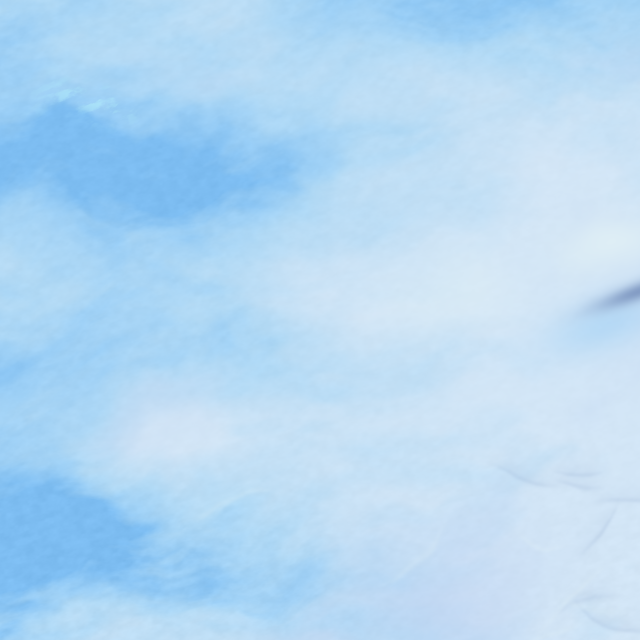
Give the GLSL for this texture, as a Shadertoy shader.

```glsl
// Soft painted sky: drifting blue and pale washes with faint wisps and brush marks
#define WASH_NOISE 0.62
#define WASH_CONTRAST 1.22
#define WARP 0.08
#define GRAIN 0.26
#define TOOTH 0.035
#define WISP_COUNT 14
#define WISP_STRENGTH 0.15
#define LILAC_AMOUNT 0.55

const vec3 DEEP = vec3(0.49, 0.74, 0.945);
const vec3 AZURE = vec3(0.61, 0.81, 0.96);
const vec3 SKY = vec3(0.69, 0.85, 0.96);
const vec3 PALE = vec3(0.76, 0.875, 0.96);
const vec3 MIST = vec3(0.825, 0.90, 0.965);
const vec3 LILAC = vec3(0.74, 0.82, 0.945);
const vec3 CREAM = vec3(0.88, 0.94, 0.96);
const vec3 SLATE = vec3(0.47, 0.57, 0.74);
const vec3 AQUA = vec3(0.68, 0.91, 0.98);

float hash(vec2 p) {
    vec3 q = fract(vec3(p.xyx) * 0.1031);
    q += dot(q, q.yzx + 33.33);
    return fract((q.x + q.y) * q.z);
}

float noise(vec2 p) {
    vec2 i = floor(p), f = fract(p);
    f = f * f * f * (f * (f * 6.0 - 15.0) + 10.0);
    return mix(mix(hash(i), hash(i + vec2(1, 0)), f.x),
               mix(hash(i + vec2(0, 1)), hash(i + vec2(1, 1)), f.x), f.y);
}

// Layered noise centred on zero
float fbm(vec2 p) {
    float sum = 0.0, amp = 0.5;
    for (int i = 0; i < 5; i++) {
        sum += amp * (noise(p) - 0.5);
        p = mat2(1.75, 0.5, -0.5, 1.75) * p + 17.3;
        amp *= 0.5;
    }
    return sum;
}

// Soft elliptical patch
float patchAt(vec2 p, vec2 center, vec2 radius) {
    vec2 d = (p - center) / radius;
    return exp(-dot(d, d));
}

mat2 turn(float a) {
    return mat2(cos(a), -sin(a), sin(a), cos(a));
}

// Curved stroke: a thin line with a softer shadow on one side
float wisp(vec2 p, float len, float bend, float width) {
    float along = p.x / len;
    float across = p.y - bend * len * along * along;
    float taper = 1.0 - smoothstep(0.2, 1.0, abs(along));
    float line = exp(-pow(across / width, 2.0));
    float shade = exp(-max(across, 0.0) / (width * 4.0)) * smoothstep(-width, width, across);
    return taper * (0.5 * line + 0.5 * shade);
}

// Tone from 0 (deep blue) to 1 (pale mist)
float washTone(vec2 p) {
    float t = 0.43 + 0.38 * p.x;
    t -= 0.42 * patchAt(p, vec2(0.22, 0.77), vec2(0.24, 0.11));
    t -= 0.30 * patchAt(p, vec2(0.43, 0.73), vec2(0.16, 0.08));
    t -= 0.52 * patchAt(p, vec2(0.82, 1.02), vec2(0.45, 0.11));
    t -= 0.46 * patchAt(p, vec2(0.12, 0.20), vec2(0.18, 0.11));
    t -= 0.30 * patchAt(p, vec2(0.0, 0.04), vec2(0.09, 0.07));
    t -= 0.28 * patchAt(p, vec2(0.40, 0.09), vec2(0.22, 0.08));
    t += 0.32 * patchAt(p, vec2(0.28, 0.34), vec2(0.20, 0.07));
    t += 0.16 * patchAt(p, vec2(0.95, 0.28), vec2(0.30, 0.25));
    return t;
}

vec3 ramp(float t) {
    vec3 c = mix(DEEP, AZURE, clamp(t / 0.24, 0.0, 1.0));
    c = mix(c, SKY, clamp((t - 0.24) / 0.22, 0.0, 1.0));
    c = mix(c, PALE, clamp((t - 0.46) / 0.24, 0.0, 1.0));
    return mix(c, MIST, clamp((t - 0.70) / 0.24, 0.0, 1.0));
}

void mainImage(out vec4 fragColor, in vec2 fragCoord) {
    vec2 p = fragCoord / iResolution.xy;

    // Washes, stretched sideways and gently warped
    vec2 warp = vec2(fbm(p * 4.0 + 3.0), fbm(p * 4.0 + 41.0));
    vec2 w = p + WARP * warp * 2.0;
    float t = washTone(w) + WASH_NOISE * fbm(w * vec2(3.5, 7.0) + 8.0);
    t = 0.5 + WASH_CONTRAST * (t - 0.5);

    // Brushed grain, stronger in the blue areas and near the bottom
    float strength = 1.3 - 0.8 * clamp(t, 0.0, 1.0) + 0.5 * smoothstep(0.4, 0.0, p.y);
    t += GRAIN * strength * fbm(turn(0.25) * w * vec2(14.0, 36.0));
    vec3 col = ramp(t);
    col += TOOTH * strength * fbm(turn(0.3) * p * vec2(70.0, 110.0));

    // Lilac in the pale areas, cream in the lightest spots
    float lilac = 0.6 * smoothstep(0.0, 0.3, fbm(w * vec2(4.0, 5.0) + 60.0));
    lilac = lilac * smoothstep(0.3, 0.7, t) + patchAt(w, vec2(0.70, 0.07), vec2(0.15, 0.09));
    col = mix(col, LILAC, LILAC_AMOUNT * min(lilac, 1.0));
    col = mix(col, CREAM, 0.85 * patchAt(w, vec2(0.96, 0.62), vec2(0.09, 0.06)));
    col = mix(col, CREAM, 0.45 * patchAt(w, vec2(0.71, 0.56), vec2(0.08, 0.06)));

    // Faint wisps, gathered toward the lower right
    for (int i = 0; i < WISP_COUNT; i++) {
        float id = float(i);
        bool dark = i % 2 == 0;
        vec2 center = vec2(sqrt(hash(vec2(id, 1.0))), 0.25 * pow(hash(vec2(id, 2.0)), 1.5));
        float len = mix(0.04, 0.10, hash(vec2(id, 3.0)));
        float bend = 0.8 * hash(vec2(id, 4.0)) - 0.4;
        vec2 q = turn(mix(-0.4, 1.1, hash(vec2(id, 5.0)))) * (p + 0.08 * warp - center);
        col = mix(col, dark ? SLATE : CREAM, WISP_STRENGTH * (dark ? 1.2 : 2.0) * wisp(q, len, bend, 0.004));
    }

    // Aqua flecks and the slate smear at the right edge
    float flecks = smoothstep(0.0, 0.25, fbm(turn(0.4) * p * vec2(45.0, 90.0)));
    col = mix(col, AQUA, 0.75 * flecks * patchAt(w, vec2(0.15, 0.83), vec2(0.07, 0.03)));
    vec2 s = turn(0.35) * (p - vec2(1.0, 0.545));
    col = mix(col, AZURE, 0.5 * patchAt(s, vec2(-0.07, -0.03), vec2(0.10, 0.04)));
    col = mix(col, SLATE, 0.85 * patchAt(s, vec2(0.0), vec2(0.07, 0.014)));

    fragColor = vec4(col, 1.0);
}
```
